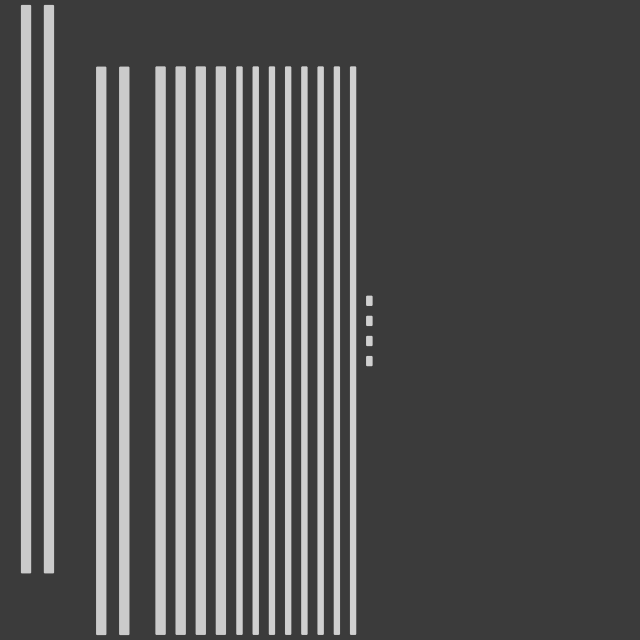
Give the GLSL for this background, as a three.js fragment shader.

```glsl
// Pale vertical bars in four groups with a short column of dashes on dark grey.
varying vec2 vUv;

const vec3 BACKGROUND = vec3(0.231);
const vec3 WIDE_BAR = vec3(0.795);
const vec3 THIN_BAR = vec3(0.815);
const float CORNER = 0.002;

// Signed distance to a rounded box centred on the origin.
float roundedBox(vec2 p, vec2 halfSize, float radius) {
  vec2 q = abs(p) - halfSize + radius;
  return length(max(q, 0.0)) + min(max(q.x, q.y), 0.0) - radius;
}

// Coverage of equal boxes placed from first onward, each offset by spacing.
float boxRow(vec2 p, vec2 first, vec2 spacing, float count, vec2 halfSize, float edge) {
  float index = floor(dot(p - first, spacing) / dot(spacing, spacing) + 0.5);
  vec2 center = first + spacing * clamp(index, 0.0, count - 1.0);
  float d = roundedBox(p - center, halfSize, CORNER);
  return 1.0 - smoothstep(-edge, edge, d);
}

void main() {
  vec2 p = vUv;
  float edge = 0.6 * max(fwidth(p.x), fwidth(p.y));
  vec2 wideHalf = vec2(0.0081, 0.4442);
  vec2 thinHalf = vec2(0.0050, 0.4442);
  vec2 dashHalf = vec2(0.0051, 0.0081);

  // Wide bars: a raised pair, a lower pair and a row of four.
  float wide = boxRow(p, vec2(0.0407, 0.5482), vec2(0.0358, 0.0), 2.0, wideHalf, edge);
  wide = max(wide, boxRow(p, vec2(0.1582, 0.4518), vec2(0.0360, 0.0), 2.0, wideHalf, edge));
  wide = max(wide, boxRow(p, vec2(0.2509, 0.4521), vec2(0.0314, 0.0), 4.0, wideHalf, edge));

  // Thin bars and the dashes stacked beside them.
  float thin = boxRow(p, vec2(0.3742, 0.4521), vec2(0.02536, 0.0), 8.0, thinHalf, edge);
  thin = max(thin, boxRow(p, vec2(0.5771, 0.4358), vec2(0.0, 0.0314), 4.0, dashHalf, edge));

  vec3 color = mix(BACKGROUND, WIDE_BAR, wide);
  color = mix(color, THIN_BAR, thin);
  gl_FragColor = vec4(color, 1.0);
}
```
